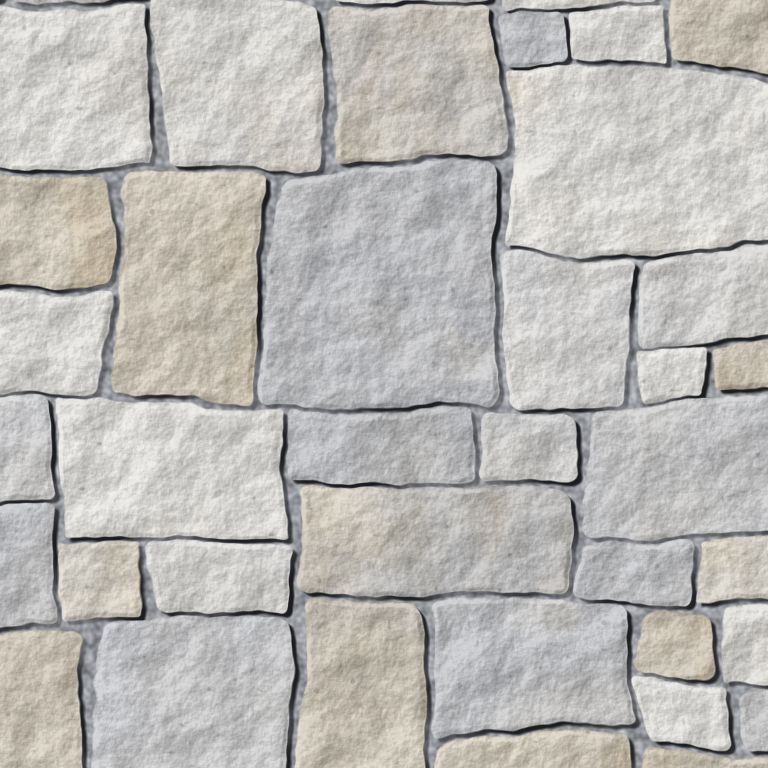
Write a WebGL 1 fragment shader that draws this texture.

```glsl
precision highp float;
// Dry-laid wall of pale grey and tan split stones with thin shadowed joints.
// A random recursive split lays out the blocks; gradient noise warps their
// edges and gives the rough faces, lit from the upper left.
uniform vec2 u_resolution;

#define SEED 4.0
#define SMALL_AREA 0.028
#define LARGE_AREA 0.130
#define JOINT 0.0024
#define TAPER 0.013
#define EDGE_WARP 0.036
#define BEVEL 0.008
#define ROUGHNESS 0.0027
#define SHADOW_OFFSET vec2(-0.0065, 0.0055)
#define LIGHT vec2(-0.72, 0.68)

const vec3 PALE = vec3(0.825, 0.818, 0.805);
const vec3 GREY = vec3(0.695, 0.700, 0.715);
const vec3 TAN = vec3(0.775, 0.745, 0.685);
const vec3 RUST = vec3(0.690, 0.610, 0.490);
const vec3 MORTAR = vec3(0.590, 0.600, 0.620);
const vec3 GAP = vec3(0.110, 0.115, 0.130);

float hash(vec2 p) {
  vec3 q = fract(p.xyx * 0.1031);
  q += dot(q, q.yzx + 33.33);
  return fract((q.x + q.y) * q.z);
}

float corner(vec2 cell, vec2 offset) {
  float angle = 6.2832 * hash(cell);
  return dot(vec2(cos(angle), sin(angle)), offset);
}

// Gradient noise, roughly -0.7 to 0.7
float noise(vec2 p) {
  vec2 i = floor(p), f = p - i, e = vec2(1.0, 0.0);
  vec2 w = f * f * f * (f * (f * 6.0 - 15.0) + 10.0);
  return mix(mix(corner(i, f), corner(i + e, f - e), w.x),
             mix(corner(i + e.yx, f - e.yx), corner(i + 1.0, f - 1.0), w.x), w.y);
}

float fbm(vec2 p) {
  float sum = 0.0, amp = 1.0;
  for (int i = 0; i < 6; i++) {
    sum += amp * noise(p);
    p = mat2(1.6, 1.2, -1.2, 1.6) * p + 3.7;
    amp *= 0.5;
  }
  return sum;
}

vec2 warp(vec2 p) {
  vec2 shift = vec2(noise(p * 3.2), noise(p * 3.2 + 40.0));
  shift += 0.24 * vec2(noise(p * 14.0 + 8.0), noise(p * 14.0 + 60.0));
  shift += 0.09 * vec2(noise(p * 50.0 + 5.0), noise(p * 50.0 + 90.0));
  return p + EDGE_WARP * shift;
}

// Signed distance to the block at p, then three random values of that block
vec4 block(vec2 p) {
  p = warp(p);
  vec2 lo = vec2(-0.12, -0.09), hi = vec2(1.10, 1.13);
  float id = 1.0;
  for (int i = 0; i < 9; i++) {
    vec2 size = hi - lo;
    float limit = mix(SMALL_AREA, LARGE_AREA, pow(hash(vec2(id, SEED)), 1.6));
    if (size.x * size.y < limit && size.x < 2.5 * size.y) break;
    vec2 cut = mix(lo, hi, mix(0.32, 0.68, hash(vec2(id * 5.3, SEED + 11.0))));
    bool upright = size.x > 1.45 * size.y;
    bool beyond = upright ? p.x > cut.x : p.y > cut.y;
    vec2 axis = upright ? vec2(1.0, 0.0) : vec2(0.0, 1.0);
    if (beyond) lo = mix(lo, cut, axis);
    else hi = mix(hi, cut, axis);
    id = 2.0 * id + (beyond ? 1.0 : 0.0);
  }
  vec3 rnd = vec3(hash(vec2(id, SEED + 23.0)), hash(vec2(id, SEED + 37.0)),
                  hash(vec2(id, SEED + 51.0)));
  vec2 q = p - 0.5 * (lo + hi), extent = 0.5 * (hi - lo);
  // Wedge-shaped sides and rounded corners
  vec2 lean = 0.5 + 0.5 * sign(rnd.xy - 0.5) * q.yx / extent.yx;
  extent -= JOINT * mix(0.6, 1.3, rnd.z) + TAPER * rnd.yz * lean * vec2(1.0, 0.4);
  float radius = mix(0.004, 0.024, rnd.x * rnd.y);
  vec2 d = abs(q) - extent + radius;
  return vec4(length(max(d, 0.0)) + min(max(d.x, d.y), 0.0) - radius, rnd);
}

float relief(vec2 p) {
  vec4 s = block(p);
  float chipped = 0.0010 * smoothstep(-0.4, 0.5, noise(p * 17.0));
  return ROUGHNESS * fbm(p * 13.0 + 9.0 * s.yz) + chipped * smoothstep(0.0, BEVEL, -s.x);
}

void main() {
  vec2 p = gl_FragCoord.xy / u_resolution.y, e = vec2(0.0016, 0.0);
  float soft = 0.8 / u_resolution.y + 0.0004;
  vec4 s = block(p);
  vec2 face = p + 9.0 * s.yz;
  // Face colour: a tone per block, cloudy patches, stains and pits
  float cloud = fbm(face * 4.0);
  vec3 stone = mix(PALE, GREY, smoothstep(0.3, 1.0, s.y + 0.4 * cloud));
  stone = mix(stone, TAN, 0.9 * smoothstep(0.5, 0.85, s.w + 0.3 * cloud));
  float stain = smoothstep(0.1, 0.8, fbm(face * vec2(7.0, 4.0) + 20.0));
  stone = mix(stone, RUST, stain * mix(0.1, 0.5, smoothstep(0.4, 0.9, s.w)));
  stone += 0.065 * cloud + 0.045 * noise(face * 150.0);
  stone -= 0.10 * smoothstep(0.38, 0.6, noise(face * 85.0 + 7.0));
  // Slope lighting of the split face and its bevel
  vec2 slope = (vec2(relief(p + e), relief(p + e.yx)) - relief(p)) / e.x;
  stone += clamp(-dot(slope, LIGHT), -0.20, 0.09);
  // Joints: gritty mortar under the shadow of the block above
  vec3 joint = MORTAR + 0.20 * noise(p * 60.0) + 0.18 * noise(p * 140.0);
  float shadow = 1.0 - smoothstep(-0.003, 0.002, block(p + SHADOW_OFFSET).x);
  float depth = smoothstep(-0.35, 0.2, noise(p * 9.0 + 30.0));
  joint = mix(joint, GAP, shadow * mix(0.35, 1.0, depth));
  gl_FragColor = vec4(mix(stone, joint, smoothstep(-soft, soft, s.x)), 1.0);
}
```
